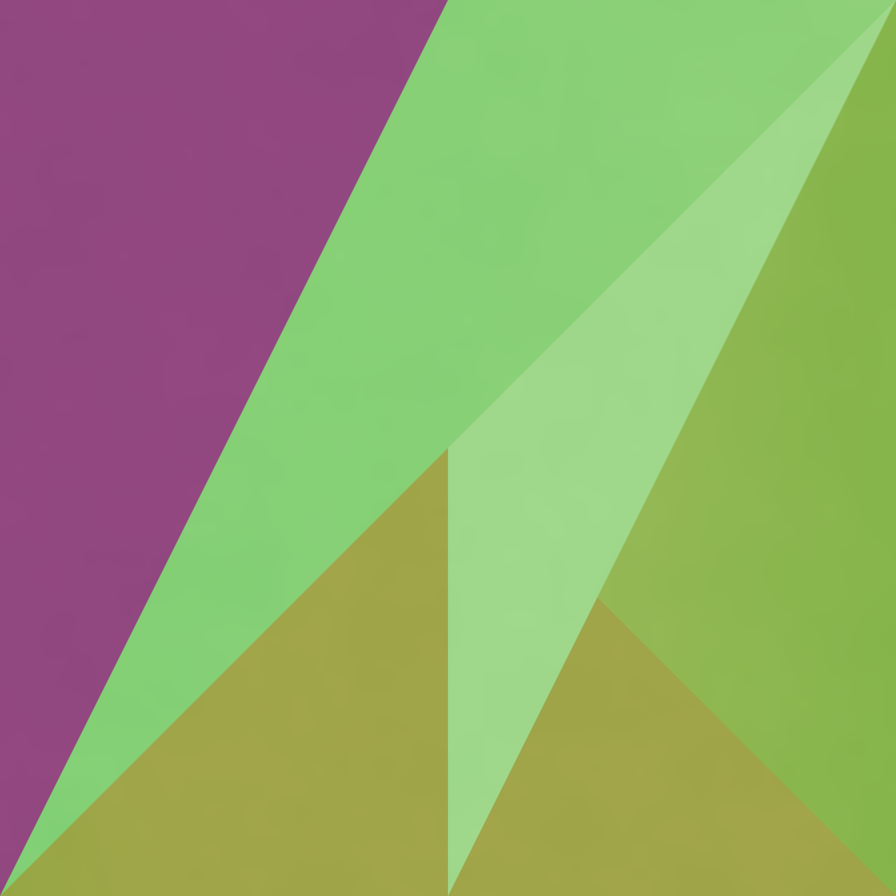
Reproduce this background procedurally as a WebGL 1 fragment shader.

```glsl
precision highp float;
// Flat triangular facets in plum, leaf green, mint, lime and olive with a faint mottle.

#define PLUM  vec3(0.570, 0.278, 0.500)
#define LEAF  vec3(0.530, 0.815, 0.463)
#define MINT  vec3(0.622, 0.845, 0.543)
#define LIME  vec3(0.553, 0.715, 0.314)
#define OLIVE vec3(0.630, 0.645, 0.286)
#define MOTTLE_SCALE 14.0
#define MOTTLE_AMOUNT 0.012
#define EDGE_PIXELS 0.75

uniform vec2 u_resolution;

// Sineless hash of a lattice point, 0 to 1
float hash(vec2 cell) {
  vec3 q = fract(vec3(cell.xyx) * 0.1031);
  q += dot(q, q.yzx + 33.33);
  return fract((q.x + q.y) * q.z);
}

// Smoothly interpolated value noise
float noise(vec2 p) {
  vec2 cell = floor(p);
  vec2 f = fract(p);
  f = f * f * (3.0 - 2.0 * f);
  float low = mix(hash(cell), hash(cell + vec2(1.0, 0.0)), f.x);
  float high = mix(hash(cell + vec2(0.0, 1.0)), hash(cell + 1.0), f.x);
  return mix(low, high, f.y);
}

// Coverage of the half plane to the left of the line from a to b
float leftOf(vec2 p, vec2 a, vec2 b) {
  vec2 along = normalize(b - a);
  float dist = dot(p - a, vec2(-along.y, along.x));
  float blur = EDGE_PIXELS / min(u_resolution.x, u_resolution.y);
  return smoothstep(-blur, blur, dist);
}

void main() {
  vec2 p = gl_FragCoord.xy / u_resolution;
  vec2 bottomLeft = vec2(0.0);
  vec2 bottomMid = vec2(0.5, 0.0);
  vec2 bottomRight = vec2(1.0, 0.0);
  vec2 center = vec2(0.5);
  vec2 topMid = vec2(0.5, 1.0);
  vec2 topRight = vec2(1.0);

  // Gentle shading inside the facets
  vec3 leaf = LEAF + vec3(0.05, 0.0, 0.01) * (p.x - 0.45);
  vec3 lime = LIME + vec3(-0.19, -0.03, -0.12) * (p.x - 0.84);
  vec3 olive = OLIVE - vec3(0.035, -0.01, 0.015)
             * (1.0 - smoothstep(0.0, 0.25, length(p)));

  // Facets from back to front
  vec3 color = mix(lime, olive, leftOf(p, bottomRight, vec2(0.0, 1.0)));
  color = mix(color, MINT, leftOf(p, bottomMid, topRight));
  color = mix(color, olive, leftOf(p, bottomMid, center));
  color = mix(color, leaf, leftOf(p, bottomLeft, topRight));
  color = mix(color, PLUM, leftOf(p, bottomLeft, topMid));

  // Faint mottle over everything
  float mottle = noise(p * MOTTLE_SCALE) + 0.5 * noise(p * MOTTLE_SCALE * 3.0);
  color += MOTTLE_AMOUNT * (mottle - 0.75) * vec3(1.0, 0.5, 0.8);

  gl_FragColor = vec4(color, 1.0);
}
```
